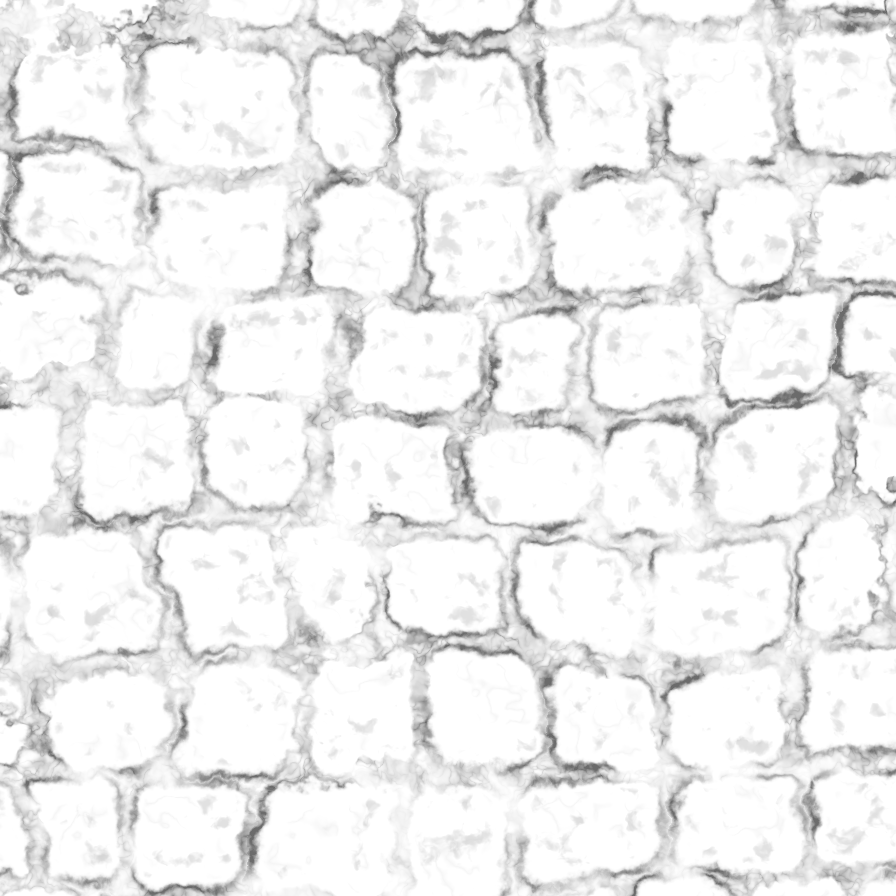
Reproduce this texture map procedurally as a Shadertoy shader.

```glsl
// Pale cobblestone map: wavy rows of rounded blocks with jittered joints.
// Each block is a rounded-box distance; ragged grey rims, crinkled grit
// in the joints and faint flecks on the faces are layered from noise.

float hash(vec2 p) {
    vec3 q = fract(vec3(p.xyx) * 0.1031);
    q += dot(q, q.yzx + 33.33);
    return fract((q.x + q.y) * q.z);
}

float noise(vec2 p) {
    vec2 i = floor(p), f = fract(p);
    f = f * f * (3.0 - 2.0 * f);
    return mix(mix(hash(i), hash(i + vec2(1, 0)), f.x),
               mix(hash(i + vec2(0, 1)), hash(i + 1.0), f.x), f.y);
}

float fbm(vec2 p) {
    float sum = 0.0, amp = 0.53;
    for (int i = 0; i < 4; i++) {
        sum += amp * noise(p);
        p = mat2(1.6, 1.2, -1.2, 1.6) * p + 7.3;
        amp *= 0.5;
    }
    return sum;
}

vec2 fbm2(vec2 p) { return vec2(fbm(p), fbm(p + 41.7)) - 0.5; }

// Crinkled lines along the middle level of two turned noise layers
float ridge(vec2 p) {
    vec2 turned = mat2(0.8, 0.6, -0.6, 0.8) * p;
    float n = 0.6 * noise(turned) + 0.4 * noise(p * 1.7 + 19.0);
    return max(1.0 - 3.0 * abs(n - 0.5), 0.0);
}

// Nearest block: x = signed distance in cells, yz = position on its face, w = seed
vec4 nearestBlock(vec2 q) {
    vec4 best = vec4(9.0, 0.0, 0.0, 0.0);
    for (int j = -1; j <= 1; j++) {
        float row = floor(q.y) + float(j);
        float shift = 5.0 * hash(vec2(row + 40.0, 91.0));
        float column = floor(q.x + shift);
        for (int i = -1; i <= 1; i++) {
            vec2 id = vec2(column + float(i), row) + 20.0;
            float seed = hash(id + 3.7);

            // Block bounds: shared side joints, random gap on every side
            vec2 lo = vec2(0.34 * hash(id) - 0.17, 0.0);
            vec2 hi = vec2(0.83 + 0.34 * hash(id + vec2(1, 0)), 1.0);
            lo += 0.03 + 0.08 * vec2(hash(id + 11.3), hash(id + 17.9));
            hi -= 0.03 + 0.08 * vec2(hash(id + 23.1), hash(id + 29.5));
            vec2 halfSize = 0.5 * (hi - lo);
            vec2 c = q + vec2(shift, 0.0) - (id - 20.0) - 0.5 * (lo + hi);
            float tilt = 0.12 * (seed - 0.5);
            c += tilt * vec2(-c.y, c.x);

            float radius = 0.1 + 0.16 * hash(id + 5.1);
            vec2 e = abs(c) - halfSize + radius;
            float d = length(max(e, 0.0)) + min(max(e.x, e.y), 0.0) - radius;
            if (d < best.x) best = vec4(d, c / halfSize, seed);
        }
    }
    return best;
}

void mainImage(out vec4 fragColor, in vec2 fragCoord) {
    vec2 p = fragCoord / iResolution.xy;

    // Slow bend of the rows plus a fine crumble of the edges
    vec2 crumble = fbm2(p * 48.0);
    vec2 q = p * vec2(7.0, 7.3) + 0.4 * (vec2(noise(p * 4.0), noise(p * 4.0 + 9.0)) - 0.5);
    q += 0.12 * fbm2(p * 16.0) + 0.14 * crumble + 0.05 * fbm2(p * 110.0);
    vec4 block = nearestBlock(q);
    float d = block.x;

    // A few worn areas where the face is pitted
    float worn = smoothstep(0.7, 0.9, noise(p * 5.0 + 3.0));
    d += worn * 0.7 * max(fbm(p * 34.0 + 5.0) - 0.44, 0.0);

    // Broken grey rim, weaker on the right-hand side
    float strength = smoothstep(0.2, 0.8, noise(p * 21.0 + 30.0));
    strength *= 1.0 - 0.5 * smoothstep(0.6, 1.0, block.y);
    strength *= 0.75 + 0.4 * block.w;
    float fray = 0.1 + 1.35 * fbm(p * 80.0 + 4.0 * crumble);
    float offset = (d - 0.014) / 0.032;
    float rim = strength * fray * 0.46 * exp(-offset * offset);
    rim += 0.06 * strength * exp(-abs(d - 0.02) * 22.0);

    // Crinkled grit filling the joints, fading out in places
    vec2 g = p + 0.016 * crumble;
    float joint = smoothstep(-0.03, 0.025, d);
    float visible = 0.4 + 0.6 * smoothstep(0.2, 0.7, noise(p * 10.0 + 60.0));
    float grit = 0.13 * pow(ridge(g * 62.0), 2.0) + 0.12 * pow(ridge(g * 115.0 + 8.0), 2.0);
    grit *= 0.45 + 1.1 * smoothstep(0.3, 0.7, noise(g * 45.0 + 21.0));
    grit += 0.09 * smoothstep(0.45, 0.7, fbm(p * 34.0 + 13.0));

    // Faint flecks and hairlines on the faces
    float face = smoothstep(0.05, 0.12, -d);
    float fleck = 0.13 * smoothstep(0.58, 0.8, fbm(g * 48.0 + 70.0));
    fleck += 0.05 * smoothstep(0.5, 0.75, noise(p * 24.0)) * pow(ridge(g * 48.0 + 4.0), 4.0);

    // Lift the faintest tones to clean white
    float shade = max(rim + joint * visible * grit + face * fleck - 0.014, 0.0);
    fragColor = vec4(vec3(1.0 - min(shade, 0.58)), 1.0);
}
```
